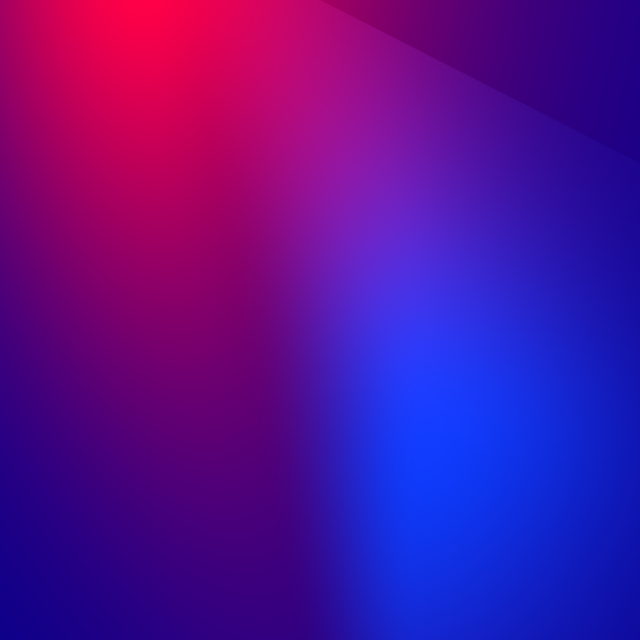
Give the GLSL for this background, as a Shadertoy shader.

```glsl
// Soft crimson glow over deep navy, crossed by a blue light with one slanted edge.

#define NAVY        vec3(0.02, 0.0, 0.55)
#define CRIMSON     vec3(1.0, 0.0, 0.28)
#define GLOW_BLUE   vec2(0.24, 1.0)   // green and blue of the light
#define EDGE_START  0.5               // where the slanted edge meets the top
#define EDGE_SLOPE  0.51
#define BEAM_X      0.66              // column where the light is strongest

float bell(float t, float width) {
    t /= width;
    return exp(-t * t);
}

// Crimson share: bright at the top, its ridge drifting right as it descends.
float crimsonGlow(float x, float depth) {
    float offset = x - (0.23 + 0.2 * depth * depth);
    float across = offset < 0.0 ? bell(offset, 0.34)
                                : exp(-pow(offset / 0.47, 1.54));
    return across * exp(-pow(depth / 0.66, 1.3));
}

// Light opacity: soft left flank, slanted top, fading right and below.
float blueLight(float x, float depth) {
    float belowEdge = depth - EDGE_SLOPE * (x - EDGE_START);
    float flank = 0.47 + 0.09 * depth;
    float softness = 0.2 - 0.1 * depth;
    float lower = depth + 0.4 * (x - BEAM_X);

    float light = smoothstep(flank - softness, flank + softness, x);
    light *= bell(min(belowEdge - 0.56, 0.0), 0.41);
    light *= bell(max(x - BEAM_X, 0.0), 0.38);
    light *= bell(max(lower - 0.65, 0.0), 0.5);

    float smoothing = 1.0 / iResolution.y;
    return light * smoothstep(-smoothing, smoothing, belowEdge);
}

void mainImage(out vec4 fragColor, in vec2 fragCoord) {
    vec2 uv = fragCoord / iResolution.xy;
    float depth = max(1.0 - uv.y, 0.0);

    vec3 color = mix(NAVY, CRIMSON, crimsonGlow(uv.x, depth));

    // The light lifts the red near the top and absorbs it further down.
    float redGain = mix(1.9, 0.25, smoothstep(0.05, 0.8, depth));
    vec3 lightColor = vec3(color.r * redGain, GLOW_BLUE);
    color = mix(color, lightColor, blueLight(uv.x, depth));

    fragColor = vec4(clamp(color, 0.0, 1.0), 1.0);
}
```
